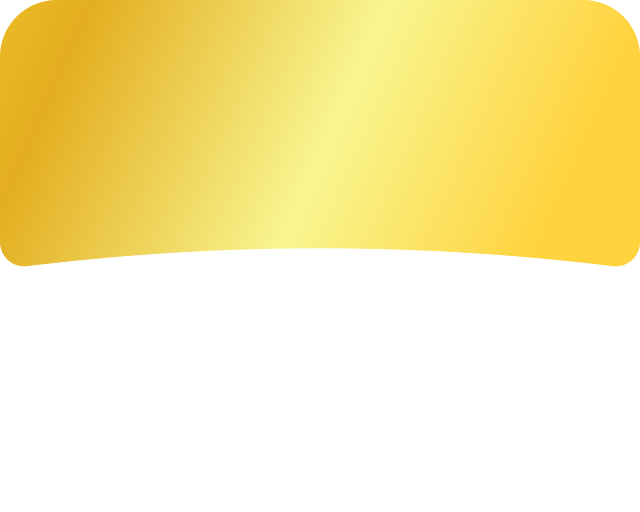
This background is drawn by a Shadertoy shader. Its source:

```glsl
#define TOP_RADIUS 0.0885
#define FOOT_RADIUS 0.038
#define ARC_RADIUS 3.764
#define ARC_APEX -0.388
#define SLANT 0.44
#define DARK_STOP 0.143
#define LIGHT_STOP 0.608
#define RICH_STOP 1.013

const vec3 AMBER = vec3(0.925, 0.735, 0.150);
const vec3 DARK_GOLD = vec3(0.890, 0.680, 0.122);
const vec3 PALE_GOLD = vec3(0.976, 0.961, 0.565);
const vec3 RICH_GOLD = vec3(1.000, 0.827, 0.243);

// Slanted metallic gradient; p.x runs 0..1, p.y is 0 at the top edge
vec3 goldGradient(vec2 p) {
    float t = p.x - SLANT * p.y;
    vec3 color = mix(AMBER, DARK_GOLD, clamp(t / DARK_STOP, 0.0, 1.0));
    color = mix(color, PALE_GOLD, clamp((t - DARK_STOP) / (LIGHT_STOP - DARK_STOP), 0.0, 1.0));
    return mix(color, RICH_GOLD, clamp((t - LIGHT_STOP) / (RICH_STOP - LIGHT_STOP), 0.0, 1.0));
}

// Signed distance to a panel with rounded corners and a concave lower edge
float panelDistance(vec2 p) {
    vec2 q = vec2(abs(p.x - 0.5), p.y);

    // Sides and rounded top
    vec2 corner = q - vec2(0.5 - TOP_RADIUS, -TOP_RADIUS);
    float body = length(max(corner, 0.0)) + min(max(corner.x, corner.y), 0.0) - TOP_RADIUS;

    // Large circle cut from below
    float arcY = ARC_APEX - ARC_RADIUS;
    float cut = ARC_RADIUS - length(q - vec2(0.0, arcY));

    // Small fillet tangent to both the side and the arc
    float footX = 0.5 - FOOT_RADIUS;
    float reach = ARC_RADIUS + FOOT_RADIUS;
    float rise = sqrt(reach * reach - footX * footX);
    vec2 foot = q - vec2(footX, arcY + rise);
    bool inFillet = foot.y < 0.0 && foot.x * rise > foot.y * footX;
    return inFillet ? length(foot) - FOOT_RADIUS : max(body, cut);
}

void mainImage(out vec4 fragColor, in vec2 fragCoord) {
    vec2 p = (fragCoord - vec2(0.0, iResolution.y)) / iResolution.x;
    float pixel = 1.0 / iResolution.x;
    float coverage = 1.0 - smoothstep(-0.6 * pixel, 0.6 * pixel, panelDistance(p));
    fragColor = vec4(mix(vec3(1.0), goldGradient(p), coverage), 1.0);
}
```
